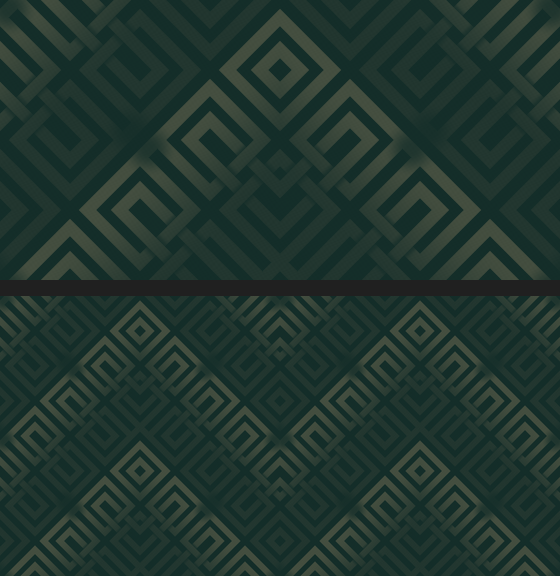
Top: one tile. Bottom: repeated 2 by 2.
Give the GLSL for this pattern, as a WebGL 1 fragment shader.

```glsl
precision highp float;

uniform vec2 u_resolution;

const vec2 LATTICE = vec2(8.0, 4.0);           // lattice steps across and down
const vec3 GROUND = vec3(0.078, 0.178, 0.160);
const vec3 DIM = vec3(0.132, 0.211, 0.184);
const vec3 BRIGHT = vec3(0.265, 0.305, 0.247);
const vec2 RING = vec2(0.625, 0.875);          // inner and outer radius of a diamond
const vec2 HAIRPIN = vec2(0.167, 0.417);       // inner and outer edge of the loop
const float SHADOW_DEPTH = 0.8;
const float KNOT_DEPTH = 0.75;
const float GRAIN = 0.005;
const float TAU = 6.2831853;

float band(float d, vec2 edges, float aa) {
  return smoothstep(-aa, aa, d - edges.x) * smoothstep(-aa, aa, edges.y - d);
}

float falloff(float near, float far, float d) {
  return 1.0 - smoothstep(near, far, d);
}

// Layered sines with whole frequencies, so the grain wraps
float grain(vec2 uv) {
  float g = 0.5 * sin(TAU * (131.0 * uv.x + 47.0 * uv.y));
  g += 0.5 * sin(TAU * (83.0 * uv.x - 71.0 * uv.y) + 2.0 * sin(TAU * 19.0 * uv.y));
  g += 0.4 * sin(TAU * (3.0 * uv.x + 2.0 * uv.y) + sin(TAU * 2.0 * uv.x));
  return g;
}

void main() {
  vec2 uv = gl_FragCoord.xy / u_resolution;
  vec2 p = vec2(uv.x, 1.0 - uv.y) * LATTICE;
  float aa = 0.8 * max(LATTICE.x / u_resolution.x, LATTICE.y / u_resolution.y);

  // Mirror about the middle, then turn to diagonal axes
  float halfWidth = 0.5 * LATTICE.x;
  float axisDist = abs(p.x - halfWidth);
  float m = halfWidth - axisDist;
  float along = mod(m + p.y, 4.0);             // bright cell 0..2, dim cell 2..4
  float diagonal = m - p.y;
  float across = mod(diagonal, 2.0) - 1.0;
  float w = abs(along - 2.0) - 1.0;            // -1 at the open side, 1 at the closed
  float joint = abs(mod(diagonal + 2.0, 4.0) - 2.0);

  // Diamond rings, bridged at every other joint
  float ring = band(max(abs(w), abs(across)), RING, aa);
  float bridge = band(w, RING, aa) * smoothstep(-aa, aa, 0.25 - joint);
  ring = max(ring, bridge);

  // Loops that run from each bright cell into its dim neighbour
  float hairpin = band(max(abs(across), w), HAIRPIN, aa);

  // Alternating weave, with soft shadows on the strand below
  float ringOver = step(0.0, across * (2.0 - along));
  float legDist = abs(abs(across) - 0.5 * (HAIRPIN.x + HAIRPIN.y));
  float ringDist = abs(w + 0.5 * (RING.x + RING.y));
  float ringShadow = (1.0 - ringOver) * step(w, 0.0) * falloff(0.11, 0.28, legDist);
  float hairpinShadow = ringOver * falloff(0.11, 0.25, ringDist);

  // Fades where neighbouring rings meet, kept off the middle axis
  float knot = falloff(0.08, 0.6, length(vec2(w - 0.75, joint)));
  knot *= smoothstep(0.2, 1.0, axisDist);

  float ringLight = (1.0 - SHADOW_DEPTH * ringShadow) * (1.0 - KNOT_DEPTH * knot);
  float hairpinLight = 1.0 - SHADOW_DEPTH * hairpinShadow;
  float ringOnTop = mix(hairpin * hairpinLight, ringLight, ring);
  float hairpinOnTop = mix(ring * ringLight, hairpinLight, hairpin);
  float ink = mix(hairpinOnTop, ringOnTop, ringOver);

  // Olive fades to deep green along each pair of cells
  vec3 strand = mix(BRIGHT, DIM, smoothstep(0.4, 2.5, along));
  vec3 color = mix(GROUND, strand, ink);
  color += GRAIN * grain(uv) * (0.4 + 0.6 * ink);
  gl_FragColor = vec4(color, 1.0);
}
```
